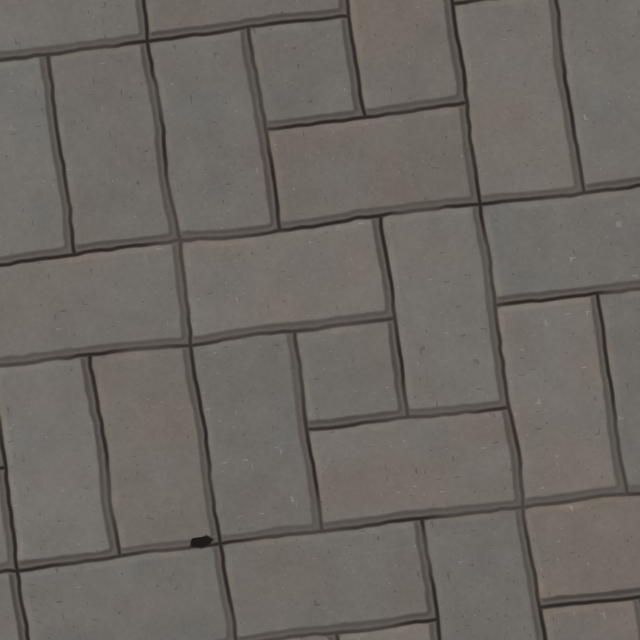
A Shadertoy shader for this texture:

```glsl
// Worn grey paving: 3x3 pinwheels around a half brick, alternating with 2x3 blocks
// of one lying and two standing bricks. A skewed grid gives each pixel its brick;
// box distances shape the face, bevel and joint, and noise adds the wear.

const vec2 GRID_ORIGIN = vec2(0.277, 0.378);   // from the top left of the canvas
const vec2 AXIS_RIGHT  = vec2(0.1583, -0.0193);
const vec2 AXIS_DOWN   = vec2(0.0226, 0.1575);
const vec2 PERIOD      = vec2(5.0, 3.0);       // cells per repeat
const float CELL       = 0.159;

const float INSET_LIT   = 0.022;  // face inset at the left and top, in cells
const float INSET_SHADE = 0.078;  // face inset at the right and bottom
const float CORNER      = 0.035;
const float JOINT_HALF  = 0.017;
const float CREASE_HALF = 0.020;
const float WOBBLE      = 0.045;
const float GRAIN       = 0.030;
const vec2 GAP_CENTRE   = vec2(-0.19, 2.96);   // missing chip, in cells
const vec2 GAP_SIZE     = vec2(0.13, 0.055);

const vec3 FACE   = vec3(0.442, 0.422, 0.402);
const vec3 BEVEL  = vec3(0.365, 0.343, 0.320);
const vec3 CREASE = vec3(0.265, 0.245, 0.232);
const vec3 JOINT  = vec3(0.175, 0.155, 0.145);
const vec3 RIM    = vec3(0.040, 0.032, 0.020);
const vec3 WARM   = vec3(0.014, -0.002, -0.010);

float hash(vec2 p) {
    return fract(sin(dot(p, vec2(12.9898, 78.233))) * 43758.5453);
}

float noise(vec2 p) {
    vec2 i = floor(p), f = fract(p);
    f = f * f * (3.0 - 2.0 * f);
    return mix(mix(hash(i), hash(i + vec2(1, 0)), f.x),
               mix(hash(i + vec2(0, 1)), hash(i + vec2(1, 1)), f.x), f.y);
}

float roundedBox(vec2 p, vec2 halfSize, float radius) {
    vec2 q = abs(p) - halfSize + radius;
    return length(max(q, 0.0)) + min(max(q.x, q.y), 0.0) - radius;
}

// Start corner (xy) and size (zw) of the brick covering a cell
vec4 brickAt(vec2 cell) {
    vec2 t = floor(mod(cell + 0.5, PERIOD));
    vec2 start = t, size = vec2(1);
    const vec2 LYING = vec2(2, 1), STANDING = vec2(1, 2);
    if (t.x > 2.5) {                                // three-brick block
        start = t.y < 0.5 ? vec2(3, 0) : vec2(t.x, 1);
        size = t.y < 0.5 ? LYING : STANDING;
    } else if (t.y < 0.5 && t.x < 1.5) {            // pinwheel arms
        start = vec2(0, 0); size = LYING;
    } else if (t.x > 1.5 && t.y < 1.5) {
        start = vec2(2, 0); size = STANDING;
    } else if (t.y > 1.5 && t.x > 0.5) {
        start = vec2(1, 2); size = LYING;
    } else if (t.x < 0.5) {
        start = vec2(0, 1); size = STANDING;
    }
    return vec4(cell - t + start, size);
}

void mainImage(out vec4 fragColor, in vec2 fragCoord) {
    vec2 uv = fragCoord / iResolution.y;
    vec2 p = inverse(mat2(AXIS_RIGHT, AXIS_DOWN)) * (vec2(uv.x, 1.0 - uv.y) - GRID_ORIGIN);
    float soft = max(0.014, 1.0 / (iResolution.y * CELL));

    // Uneven laying and ragged edges
    vec2 q = p + WOBBLE * (vec2(noise(p * 1.6), noise(p * 1.6 + 31.0)) - 0.5)
               + 0.35 * WOBBLE * (vec2(noise(p * 9.0 + 7.0), noise(p * 9.0 + 53.0)) - 0.5);

    vec4 brick = brickAt(floor(q));
    vec2 nearSide = q - brick.xy;
    vec2 farSide = brick.zw - nearSide;
    float litEdge = min(nearSide.x, nearSide.y);
    float edge = min(litEdge, min(farSide.x, farSide.y));
    vec2 faceCentre = 0.5 * (brick.zw + INSET_LIT - INSET_SHADE);
    vec2 faceHalf = 0.5 * (brick.zw - INSET_LIT - INSET_SHADE);
    float face = roundedBox(nearSide - faceCentre, faceHalf, CORNER);

    // Face: tone per brick, blotches, grain and specks
    float tone = hash(brick.xy + 3.7) - 0.5;
    float tint = noise(p * 2.3 + 11.0) + hash(brick.xy + 9.1) - 1.0;
    float grain = 0.6 * noise(p * 34.0) + 0.4 * noise(p * 15.0 + 5.0) - 0.5;
    float speck = noise(p * 24.0 + 80.0);
    vec3 color = FACE + 0.022 * tone + WARM * tint + GRAIN * grain;
    color += 0.022 * (noise(p * 4.0 + 40.0) - 0.5);
    color += 0.07 * smoothstep(0.92, 1.0, speck) - 0.06 * smoothstep(0.10, 0.0, speck);
    float rim = 1.0 - smoothstep(0.015, 0.055, abs(litEdge - 0.045));
    color += RIM * rim * noise(p * 5.0 + 17.0);

    // Bevel, inner crease and joint, each worn by its own amount
    float wear = noise(p * 2.1 + 63.0);
    float shadeSide = smoothstep(0.02, 0.06, litEdge);
    float creaseStrength = shadeSide * mix(0.25, 1.0, hash(brick.xy + 21.3)) * (0.55 + 0.45 * wear);
    float crease = 1.0 - smoothstep(CREASE_HALF - soft, CREASE_HALF + soft, abs(face - 0.010));
    float joint = 1.0 - smoothstep(JOINT_HALF - soft, JOINT_HALF + soft, edge);
    color = mix(color, BEVEL + GRAIN * grain, smoothstep(-soft, soft, face) * 0.9);
    color = mix(color, CREASE, crease * creaseStrength * 0.8);
    color = mix(color, JOINT, joint * mix(0.45, 1.0, smoothstep(0.15, 0.75, wear)));

    // Dark gap where a corner has broken away
    float gap = length((p - GAP_CENTRE) / GAP_SIZE) + 0.9 * (noise(p * 16.0) - 0.5);
    color = mix(color, JOINT * 0.65, 1.0 - smoothstep(0.65, 1.1, gap));

    fragColor = vec4(color, 1.0);
}
```
